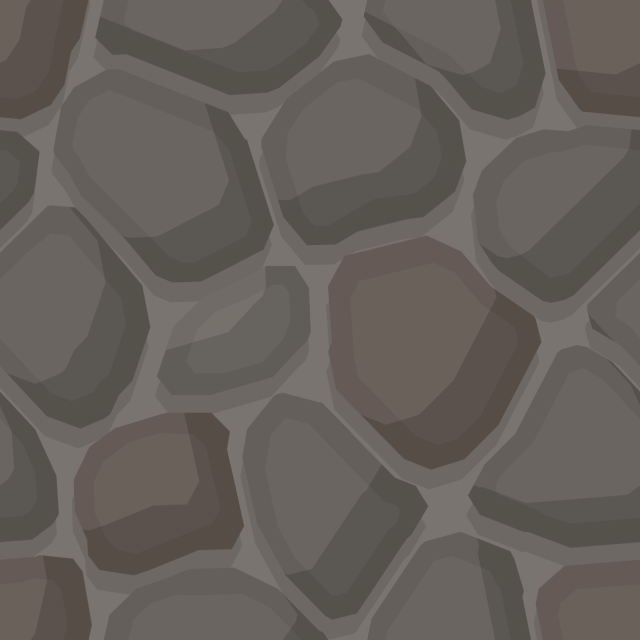
Write a WebGL 1 fragment shader that draws this texture.

```glsl
precision highp float;
// Tiling cobblestone paving: flat-shaded faceted stones with bevels and drop shadows.
uniform vec2 u_resolution;

const vec2 GRID = vec2(3.0, 4.0); // stones per tile

vec2 wrapCell(vec2 cell) {
  return floor(mod(cell + 0.5, GRID));
}

vec3 hash3(vec2 cell) {
  vec3 seed = vec3(dot(cell, vec2(12.7, 31.1)), dot(cell, vec2(26.9, 18.3)), dot(cell, vec2(41.9, 37.2)));
  return fract(sin(seed + 1.7) * 4375.85);
}

// Stone centre in xy, size weight in z
vec3 stoneSite(vec2 cell) {
  vec3 rnd = hash3(wrapCell(cell));
  vec2 stagger = vec2(0.5 * mod(cell.y, 2.0), 0.0);
  return vec3((cell + 0.5 + stagger + (rnd.xy - 0.5) * 0.45) / GRID, 0.02 * rnd.z);
}

float fold(float x) {
  return abs(fract(x) - 0.5);
}

// Periodic creases that bend straight edges
vec2 crease(vec2 p) {
  return p + 0.1 * vec2(fold(p.x + 2.0 * p.y + 0.1), fold(2.0 * p.x - p.y + 0.37));
}

// Cell of the weighted Voronoi diagram that contains p
vec2 nearestStone(vec2 p) {
  p = crease(p);
  vec2 base = floor(p * GRID);
  vec2 nearest = base;
  float best = 1e3;
  for (int j = -2; j <= 2; j++) {
    for (int i = -2; i <= 2; i++) {
      vec2 cell = base + vec2(float(i), float(j));
      vec3 site = stoneSite(cell);
      vec2 delta = p - site.xy;
      float power = dot(delta, delta) - site.z;
      if (power < best) {
        best = power;
        nearest = cell;
      }
    }
  }
  return nearest;
}

// Signed distance to the inset polygon of a stone, with its corners cut
float stoneDistance(vec2 p, vec2 cell) {
  p = crease(p);
  vec3 site = stoneSite(cell);
  float first = -1.0;
  float second = -1.0;
  for (int j = -2; j <= 2; j++) {
    for (int i = -2; i <= 2; i++) {
      if (i == 0 && j == 0) continue;
      vec3 other = stoneSite(cell + vec2(float(i), float(j)));
      vec2 toOther = other.xy - site.xy;
      float gap = length(toOther);
      float edge = dot(p - site.xy, toOther / gap) - 0.5 * (gap + (site.z - other.z) / gap);
      second = max(second, min(first, edge));
      first = max(first, edge);
    }
  }
  float inset = mix(0.007, 0.019, hash3(wrapCell(cell) + 7.0).x);
  first += inset;
  second += inset;
  return max(first, 0.6 * (first + second) + 0.018);
}

void main() {
  // The offset lets the tile borders cross the stones rather than graze their edges
  vec2 p = gl_FragCoord.xy / u_resolution + vec2(0.25, 0.85);
  float pixel = 0.8 / min(u_resolution.x, u_resolution.y);

  // Ground and the shadows below the stones
  vec3 ground = vec3(0.475, 0.455, 0.437);
  vec3 shadow = vec3(0.427, 0.408, 0.392);
  vec2 caster = p + vec2(0.003, 0.031);
  float shadowDist = stoneDistance(caster, nearestStone(caster));
  vec3 color = mix(shadow, ground, smoothstep(-pixel, pixel, shadowDist));

  // Stone outline, inner face and the shade on its lower right
  vec2 cell = nearestStone(p);
  float dist = stoneDistance(p, cell);
  float face = 1.0 - smoothstep(-pixel, pixel, dist + 0.035);
  float shade = smoothstep(-pixel, pixel, stoneDistance(p + vec2(0.07, -0.07), cell));
  vec3 lit = mix(vec3(0.395, 0.373, 0.355), vec3(0.420, 0.398, 0.380), face);
  vec3 dark = mix(vec3(0.333, 0.320, 0.299), vec3(0.358, 0.342, 0.324), face);
  vec3 stone = mix(lit, dark, shade);

  // A few stones are brown, one is pale
  vec2 wrapped = wrapCell(cell);
  float index = wrapped.x + GRID.x * wrapped.y;
  if (abs(mod(index, 4.0) - 1.0) < 0.5) stone -= vec3(0.0, 0.019, 0.023);
  if (abs(index - 4.0) < 0.5) stone += 0.045;

  color = mix(stone, color, smoothstep(-pixel, pixel, dist));
  gl_FragColor = vec4(color, 1.0);
}
```
